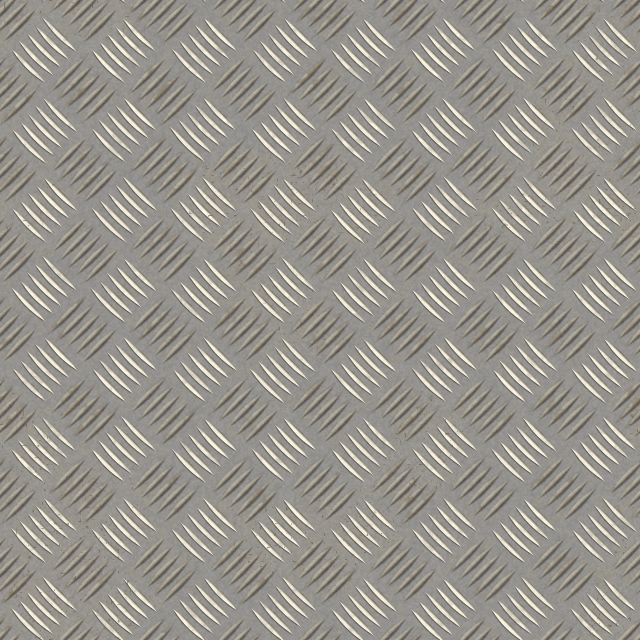
This texture is drawn by a WebGL 2 fragment shader. Its source:

```glsl
#version 300 es
precision highp float;
// Worn five-bar tread plate: bright and dull groups of raised bars, alternating diagonally.
uniform vec2 u_resolution;
out vec4 outColor;

const float REPEATS = 8.0;              // cells across and down
const vec2 GROUP_CENTER = vec2(0.55, 0.375);
const float BAR_SPACING = 0.138;        // lengths below are in cells
const float BAR_HALF_LENGTH = 0.285;
const float BAR_HALF_WIDTH = 0.034;
const float SHADOW_REACH = 0.024;
const float JITTER = 0.025;
const float GRAIN = 0.075;

const vec3 STEEL = vec3(0.575, 0.57, 0.56);
const vec3 WARM_STEEL = vec3(0.63, 0.61, 0.56);
const vec3 GRIME = vec3(0.50, 0.47, 0.42);
const vec3 SHADOW = vec3(0.33, 0.31, 0.29);
const vec3 SHEEN = vec3(0.80, 0.77, 0.71);
const vec3 GLINT = vec3(0.98, 0.96, 0.89);
const vec3 RUST = vec3(0.42, 0.36, 0.28);

struct Bar {
    float dist;   // signed distance to the outline
    float side;   // -1 at the lower flank, +1 at the upper one
    float along;  // -1 to +1 from tip to tip
    float seed;
};

float hash(vec2 p) {
    vec3 q = fract(vec3(p.xyx) * 0.1031);
    q += dot(q, q.yzx + 33.33);
    return fract((q.x + q.y) * q.z);
}

// Value noise that wraps after a whole number of periods over the canvas.
float noise(vec2 uv, vec2 period, float seed) {
    vec2 p = uv * period, i = floor(p), f = fract(p);
    f = f * f * (3.0 - 2.0 * f);
    vec2 a = mod(i, period) + seed, b = mod(i + 1.0, period) + seed;
    return mix(mix(hash(a), hash(vec2(b.x, a.y)), f.x),
               mix(hash(vec2(a.x, b.y)), hash(b), f.x), f.y);
}

float cloud(vec2 uv, float period, float seed) {
    float sum = 0.0, weight = 0.5;
    for (int i = 0; i < 4; i++) {
        sum += weight * noise(uv, vec2(period), seed + float(i) * 17.0);
        period *= 2.0;
        weight *= 0.5;
    }
    return sum / 0.9375;
}

// Nearest lens-shaped bar in the group of the current cell.
Bar nearestBar(vec2 p, vec2 axis, vec2 across, float seed) {
    vec2 id = floor(p + 0.5);
    vec2 local = p - id;
    id = mod(id, REPEATS) + seed;
    local -= JITTER * (vec2(hash(id), hash(id + 31.0)) - 0.5);
    float u = dot(local, axis), v = dot(local, across);
    float index = clamp(round(v / BAR_SPACING), -2.0, 2.0);
    float barSeed = hash(id * 5.0 + index + 71.0);
    float halfLength = BAR_HALF_LENGTH * (0.96 + 0.08 * barSeed);
    float x = (u + 0.02 * (barSeed - 0.5)) / halfLength;
    float y = v - index * BAR_SPACING;
    float slope = 2.0 * BAR_HALF_WIDTH * x / halfLength;
    float d = (abs(y) - BAR_HALF_WIDTH * (1.0 - x * x)) / sqrt(1.0 + slope * slope);
    return Bar(d, y / BAR_HALF_WIDTH, x, barSeed);
}

float castShadow(Bar bar) {
    return smoothstep(SHADOW_REACH, 0.0, bar.dist) * smoothstep(0.1, -0.6, bar.side)
         * smoothstep(1.12, 0.85, abs(bar.along));
}

void main() {
    vec2 uv = gl_FragCoord.xy / u_resolution;
    vec2 p = uv * REPEATS - GROUP_CENTER;
    float aa = 0.6 * REPEATS / min(u_resolution.x, u_resolution.y);
    vec2 down = vec2(1.0, -1.0) * sqrt(0.5), up = vec2(sqrt(0.5));
    Bar bright = nearestBar(p, down, up, 3.0);
    Bar dull = nearestBar(p - 0.5, up, -down, 57.0);

    float stain = cloud(uv, 6.0, 11.0);
    float wear = cloud(uv, 64.0, 23.0);
    float fine = mix(noise(uv, vec2(420.0), 41.0), noise(uv, vec2(230.0), 5.0), 0.4);

    // Flat sheet with faint warm patches and grime caught between the dull bars
    vec3 color = mix(STEEL, WARM_STEEL, 0.3 * smoothstep(0.45, 0.75, stain));
    color = mix(color, WARM_STEEL, 0.45 * smoothstep(0.5, 0.3, wear));
    float caught = smoothstep(0.04, 0.0, dull.dist) * smoothstep(0.4, 0.7, wear);
    color = mix(color, GRIME, 0.5 * caught);

    // Shadows below the raised bars
    color = mix(color, SHADOW, 0.95 * castShadow(bright));
    color = mix(color, SHADOW, 0.7 * castShadow(dull));

    // Dull bars: tan crown, pale upper rim, dark lower flank
    vec3 dullMetal = mix(GRIME, WARM_STEEL, smoothstep(-0.4, 0.1, dull.side));
    dullMetal = mix(dullMetal, SHEEN, 0.5 * smoothstep(0.0, 0.6, dull.side));
    dullMetal = mix(dullMetal, SHADOW, 0.75 * smoothstep(-0.15, -0.65, dull.side));
    dullMetal = mix(dullMetal, RUST, 0.5 * smoothstep(0.45, 0.75, wear) * dull.seed);
    color = mix(color, dullMetal, smoothstep(aa, -aa, dull.dist));

    // Bright bars: polished crown, tan upper flank and a dark upper rim
    vec3 brightMetal = mix(GLINT, SHEEN, smoothstep(-0.05, 0.35, bright.side));
    brightMetal = mix(brightMetal, GRIME, smoothstep(0.25, 0.75, bright.side));
    brightMetal = mix(brightMetal, WARM_STEEL, 0.4 * smoothstep(0.5, 0.8, wear) + 0.1 * bright.seed);
    color = mix(color, brightMetal, smoothstep(aa, -aa, bright.dist));

    // Small rust specks and fine grain
    float speck = smoothstep(0.86, 0.97, noise(uv, vec2(270.0), 87.0)) * smoothstep(0.52, 0.7, stain);
    color = mix(color, RUST, 0.6 * speck);
    color += GRAIN * (fine - 0.5) + 0.04 * (wear - 0.5);
    outColor = vec4(clamp(color, 0.0, 1.0), 1.0);
}
```
